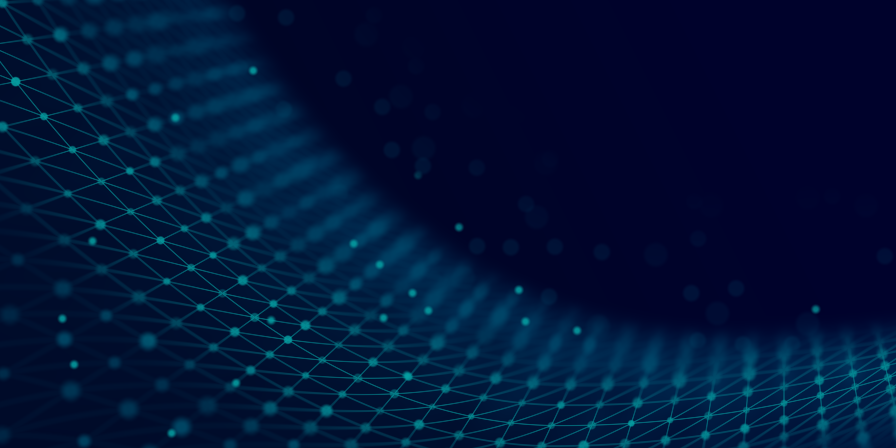
This background is drawn by a Shadertoy shader. Its source:

```glsl
// A curved, glowing teal mesh of linked nodes with depth blur, over deep navy with faint bokeh.

#define COLUMN_DENSITY 12.5 // mesh columns per radian at the right
#define ROWS_LEFT 10.0      // mesh rows between rim and focus line
#define ROWS_RIGHT 4.0
#define NODE_SHARP 0.0095   // node radius in focus
#define NODE_BLURRED 0.018  // node radius out of focus
#define GLOW_FALLOFF 5.0
#define NAVY vec3(0.0, 0.020, 0.148)
#define NAVY_CORNER vec3(0.0, 0.008, 0.172)
#define DEEP_BLUE vec3(0.0, 0.215, 0.37)
#define HAZE_TEAL vec3(0.0, 0.41, 0.53)
#define BRIGHT_TEAL vec3(0.02, 0.63, 0.64)

const vec2 FAN_CENTER = vec2(1.75, 1.15);

vec2 hash2(vec2 p) {
    vec3 q = fract(vec3(p.xyx) * vec3(0.1031, 0.1030, 0.0973));
    q += dot(q, q.yzx + 33.33);
    return fract((q.xx + q.yz) * q.zy);
}

float gradientNoise(vec2 p) {
    vec2 i = floor(p), f = p - i;
    vec2 w = f * f * f * (f * (f * 6.0 - 15.0) + 10.0);
    vec4 g;
    for (int k = 0; k < 4; k++) {
        vec2 corner = vec2(k & 1, k >> 1);
        g[k] = dot(hash2(i + corner + 50.0) * 2.0 - 1.0, f - corner);
    }
    return mix(mix(g.x, g.y, w.x), mix(g.z, g.w, w.x), w.y);
}

// Height of the soft upper rim of the mesh
float rimHeight(float x) {
    float d = x - 1.62;
    d *= d > 0.0 ? 0.6 : 1.0;
    return 0.245 + 0.45 * d * d + 0.12 * d * d * d * d;
}

// Height of the line that is in focus
float focusHeight(float x) {
    float d = x - 1.25;
    return 0.05 + (d < 0.0 ? 0.52 : 0.2) * d * d;
}

// Mesh coordinates: columns fan out from a center, rows follow the focus line
vec2 meshCoord(vec2 p) {
    float focus = focusHeight(p.x);
    float depth = (focus - p.y) / (rimHeight(p.x) - focus);
    float rows = mix(ROWS_LEFT, ROWS_RIGHT, smoothstep(0.4, 1.7, p.x));
    vec2 q = p - FAN_CENTER;
    float angle = atan(q.x, max(-q.y, 0.01));
    return vec2(angle * COLUMN_DENSITY * (1.0 + 0.2 * abs(angle)), depth * rows);
}

// Sparse discs, at most one per cell
float scatterDiscs(vec2 p, float cell, float radius, float soft, float density, float seed) {
    vec2 id = floor(p / cell);
    vec2 rnd = hash2(id + seed);
    float margin = (radius + soft) / cell;
    vec2 center = (id + mix(vec2(margin), vec2(1.0 - margin), rnd)) * cell;
    float present = step(hash2(id + seed + 71.0).x, density);
    return present * (1.0 - smoothstep(radius - soft, radius + soft, length(p - center)));
}

void mainImage(out vec4 fragColor, in vec2 fragCoord) {
    vec2 p = fragCoord / iResolution.y;
    float px = 1.0 / iResolution.y;
    const float e = 0.001;

    // Mesh coordinates and their local scale
    vec2 m = meshCoord(p);
    vec2 mx = (meshCoord(p + vec2(e, 0.0)) - m) / e;
    vec2 my = (meshCoord(p + vec2(0.0, e)) - m) / e;
    mat2 toCanvas = inverse(mat2(mx, my));

    // Distances below the rim and below the focus line
    vec2 heights = vec2(rimHeight(p.x), focusHeight(p.x));
    vec2 slopes = (vec2(rimHeight(p.x + e), focusHeight(p.x + e)) - heights) / e;
    vec2 below = (heights - p.y) / sqrt(1.0 + slopes * slopes);
    float inside = below.x;
    float blur = smoothstep(0.01, mix(0.25, 0.16, smoothstep(0.7, 1.5, p.x)), abs(below.y));
    float nearRim = 1.0 - smoothstep(0.05, 0.3, inside);

    // Background and rim glow with streaks along the columns
    vec3 color = mix(NAVY, NAVY_CORNER, smoothstep(0.8, 2.2, p.x + 0.5 * p.y));
    color.g += 0.012 * smoothstep(0.0, 0.3, inside);
    float topFade = mix(1.0, 0.65, smoothstep(0.5, 1.0, p.y));
    float glow = smoothstep(-0.05, 0.10, inside) * exp(-GLOW_FALLOFF * max(inside, 0.0));
    glow *= topFade * (1.0 + 0.5 * gradientNoise(m * vec2(0.9, 0.4)));
    glow *= 1.0 + 0.10 * nearRim * cos(6.2832 * m.x);
    color = mix(color, DEEP_BLUE, clamp(glow, 0.0, 1.0));

    // Links along columns, rows and diagonals
    float mask = smoothstep(-0.03, 0.06, inside);
    vec3 axes = vec3(m, m.x + m.y);
    vec3 scale = vec3(length(vec2(mx.x, my.x)), length(vec2(mx.y, my.y)),
                      length(vec2(mx.x + mx.y, my.x + my.y)));
    vec3 linkDist = abs(axes - round(axes)) / scale;
    float width = mix(0.0003, 0.002, blur);
    vec3 links = 1.0 - smoothstep(vec3(width), vec3(width + px + 0.007 * blur), linkDist);
    float link = max(links.x, max(links.y, links.z)) * mix(0.55, 0.06, sqrt(blur));
    color = mix(color, mix(BRIGHT_TEAL, HAZE_TEAL, sqrt(blur)), link * mask);

    // Nodes, stretched along the columns near the rim
    float nodes = 0.0;
    float stretch = mix(1.0, 0.62, nearRim * blur);
    for (int j = -1; j <= 1; j++)
    for (int i = -1; i <= 1; i++) {
        vec2 id = round(m) + vec2(i, j);
        vec2 rnd = hash2(id + 100.0);
        vec2 offset = toCanvas * ((m - id) * vec2(1.0, stretch));
        float radius = mix(NODE_SHARP, NODE_BLURRED, blur) * mix(0.7, 1.1, rnd.x);
        float soft = px + 0.5 * radius * sqrt(blur);
        float disc = 1.0 - smoothstep(radius - soft, radius + soft, length(offset));
        nodes = 1.0 - (1.0 - nodes) * (1.0 - disc * mix(0.35, 1.0, rnd.y));
    }
    nodes *= mask * mix(0.95, 0.60, sqrt(blur)) * mix(1.0, topFade * 0.75, nearRim);
    color = mix(color, mix(BRIGHT_TEAL, HAZE_TEAL, blur), nodes);

    // Faint bokeh beyond the rim, and small bright sparks around it
    float outside = smoothstep(-0.38, -0.08, inside) * (1.0 - smoothstep(0.0, 0.1, inside));
    float bokeh = scatterDiscs(p, 0.10, 0.018, 0.005, 0.45, 13.0)
                + 0.6 * scatterDiscs(p + 0.05, 0.13, 0.026, 0.006, 0.4, 37.0);
    color = mix(color, HAZE_TEAL, bokeh * outside * 0.15);
    float sparks = scatterDiscs(p, 0.11, 0.008, 0.003 + px, 0.28, 59.0);
    color = mix(color, BRIGHT_TEAL, sparks * smoothstep(-0.14, -0.03, inside) * 0.85);

    fragColor = vec4(color, 1.0);
}
```
